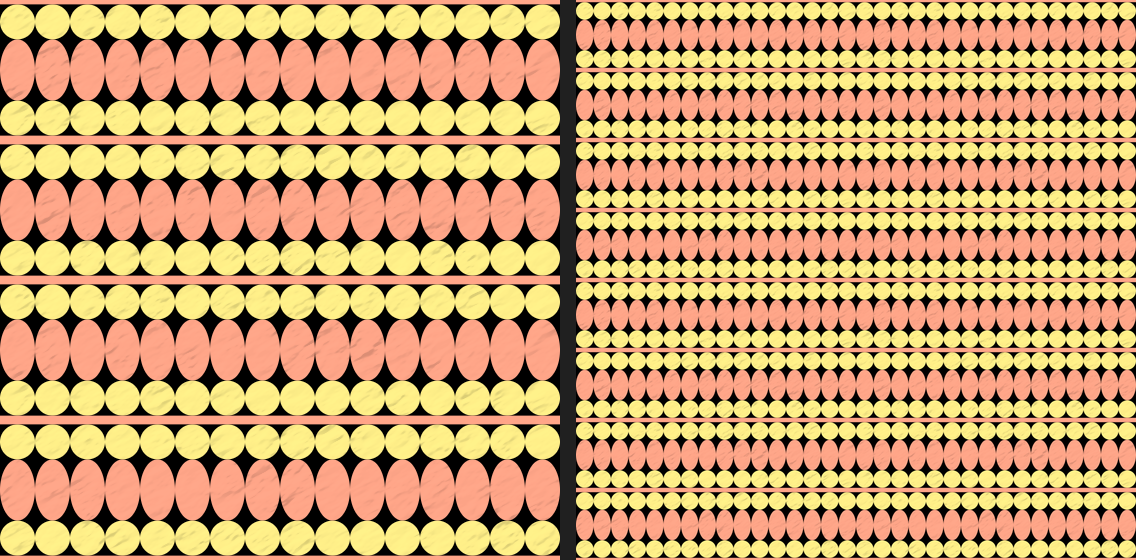
Left: one tile. Right: repeated 2 by 2.
Give the GLSL for this pattern, as a WebGL 1 fragment shader.

```glsl
precision highp float;

// Rows of touching beads on black: a tall oval between two round beads,
// with a plain stripe between the bands. Beads are distance functions in a
// repeated cell; wrapping, slanted noise gives them a faint plaster relief.

uniform vec2 u_resolution;

// Layout, in units of one bead width
const float COLUMNS = 16.0;
const float ROWS = 4.0;
const float ROW_HEIGHT = COLUMNS / ROWS;
const float ROUND_RADIUS = 0.5;
const float ROUND_OFFSET = 1.375;
const vec2 OVAL_RADII = vec2(0.5, 0.875);
const float STRIPE_HALF_WIDTH = 0.125;

// Colours
const vec3 GROUND = vec3(0.0);
const vec3 CORAL = vec3(1.0, 0.647, 0.533);
const vec3 YELLOW = vec3(1.0, 0.937, 0.533);

// Plaster relief, in units of the canvas
const float GRAIN = 32.0;
const float PATCHES = 24.0;
const vec2 LIGHT_STEP = vec2(-0.0018, 0.0036);
const float CREASE_DEPTH = 0.13;
const float SOFT_RELIEF = 0.12;

float hash(vec2 p) {
  vec3 q = fract(vec3(p.xyx) * 0.1031);
  q += dot(q, q.yzx + 33.33);
  return fract((q.x + q.y) * q.z);
}

// Value noise that wraps after a whole number of lattice steps
float wrappedNoise(vec2 p, float period, float seed) {
  vec2 cell = floor(p);
  vec2 f = fract(p);
  f = f * f * (3.0 - 2.0 * f);
  vec2 lo = mod(cell, period) + seed;
  vec2 hi = mod(cell + 1.0, period) + seed;
  float bottom = mix(hash(lo), hash(vec2(hi.x, lo.y)), f.x);
  float top = mix(hash(vec2(lo.x, hi.y)), hash(hi), f.x);
  return mix(bottom, top, f.y);
}

// An integer shear slants the grain and keeps it periodic
float plasterHeight(vec2 uv) {
  vec2 slanted = vec2(uv.x, 2.0 * uv.y - uv.x);
  float height = 0.0;
  float weight = 0.5;
  float frequency = GRAIN;
  for (int octave = 0; octave < 3; octave++) {
    height += weight * wrappedNoise(slanted * frequency, frequency, 17.0 * float(octave));
    frequency *= 2.0;
    weight *= 0.5;
  }
  return height;
}

float plasterShade(vec2 uv) {
  float slope = plasterHeight(uv) - plasterHeight(uv + LIGHT_STEP);
  float patchiness = smoothstep(0.2, 0.8, wrappedNoise(uv * PATCHES, PATCHES, 71.0));
  float crease = smoothstep(0.04, 0.2, slope) * patchiness;
  return 1.0 - CREASE_DEPTH * crease - SOFT_RELIEF * clamp(slope, -0.1, 0.1);
}

float ovalDistance(vec2 p, vec2 radii) {
  float k = length(p / radii);
  return (k + 1e-4) * (k - 1.0) / (length(p / (radii * radii)) + 1e-4);
}

float coverage(float dist, float pixel) {
  return clamp(0.5 - dist / pixel, 0.0, 1.0);
}

void main() {
  vec2 uv = gl_FragCoord.xy / u_resolution;
  float pixel = COLUMNS / min(u_resolution.x, u_resolution.y);

  // Cell coordinates, centred on the oval
  vec2 p = fract(uv * vec2(COLUMNS, ROWS)) - 0.5;
  p.y = abs(p.y) * ROW_HEIGHT;

  float oval = coverage(ovalDistance(p, OVAL_RADII), pixel);
  float disc = coverage(length(p - vec2(0.0, ROUND_OFFSET)) - ROUND_RADIUS, pixel);
  float stripe = coverage(0.5 * ROW_HEIGHT - p.y - STRIPE_HALF_WIDTH, pixel);

  // Textured beads, then the flat stripe
  float shade = plasterShade(uv);
  vec3 color = mix(GROUND, CORAL * shade, oval);
  color = mix(color, YELLOW * shade, disc);
  color = mix(color, CORAL, stripe);
  gl_FragColor = vec4(color, 1.0);
}
```
